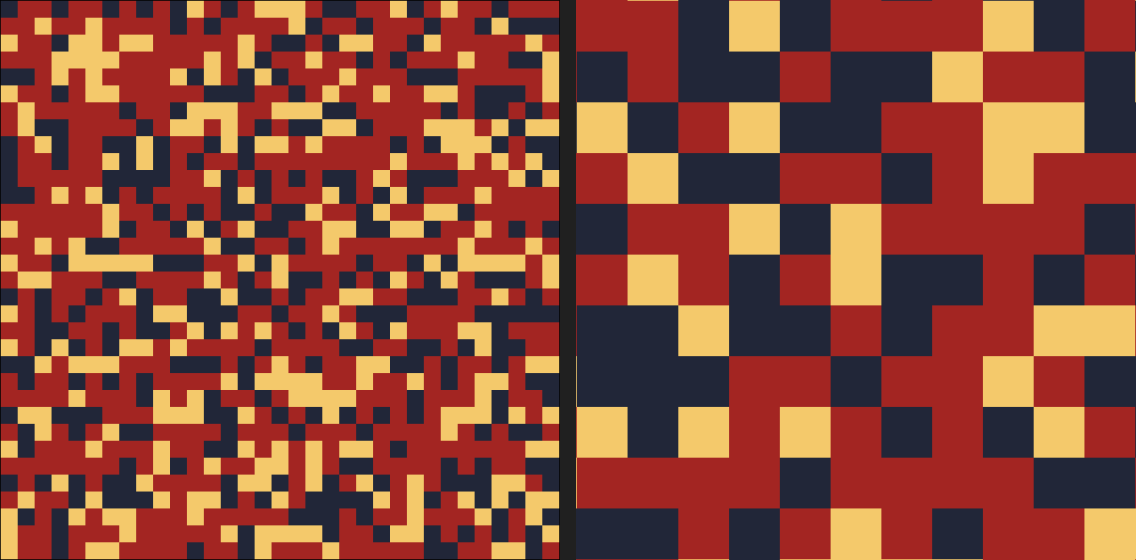
Left: the whole. Right: its middle third, enlarged.
This texture is drawn by a WebGL 1 fragment shader. Its source:

```glsl
precision highp float;
// Random mosaic of square tiles in red, navy and yellow inside a hairline dark frame.

uniform vec2 u_resolution;

const float TILES = 33.0;    // tiles along each side
const float FRAME = 0.0014;  // frame width, in canvas units

const vec3 RED = vec3(0.639, 0.145, 0.133);
const vec3 NAVY = vec3(0.130, 0.150, 0.220);
const vec3 YELLOW = vec3(0.957, 0.790, 0.420);
const vec3 FRAME_COLOR = vec3(0.01);

const float RED_SHARE = 0.495;
const float NAVY_SHARE = 0.26;

float hash(vec2 p) {
  vec3 q = fract(p.xyx * vec3(0.1031, 0.1030, 0.0973));
  q += dot(q, q.yzx + 33.33);
  return fract((q.x + q.y) * q.z);
}

// Each tile independently picks one of the three colours.
vec3 tileColor(vec2 tile) {
  float pick = hash(tile + 17.0);
  if (pick < RED_SHARE) return RED;
  return pick < RED_SHARE + NAVY_SHARE ? NAVY : YELLOW;
}

// Blends the four tiles around the nearest corner by their pixel coverage.
vec3 mosaic(vec2 grid, vec2 pixel) {
  vec2 corner = floor(grid + 0.5);
  vec2 cover = clamp((grid - corner) / pixel + 0.5, 0.0, 1.0);
  vec2 high = min(corner, TILES - 1.0);
  vec2 low = max(corner - 1.0, 0.0);
  vec3 bottom = mix(tileColor(low), tileColor(vec2(high.x, low.y)), cover.x);
  vec3 top = mix(tileColor(vec2(low.x, high.y)), tileColor(high), cover.x);
  return mix(bottom, top, cover.y);
}

// Pixel coverage of the area enclosed by the frame.
float insideFrame(vec2 uv, vec2 pixel, float width) {
  vec2 edge = min(uv, 1.0 - uv) - width;
  vec2 cover = clamp(edge / pixel + 0.5, 0.0, 1.0);
  return cover.x * cover.y;
}

void main() {
  vec2 uv = gl_FragCoord.xy / u_resolution;
  vec2 pixel = 1.0 / u_resolution;
  float scale = TILES / (1.0 - 2.0 * FRAME);

  vec3 color = mosaic((uv - FRAME) * scale, pixel * scale);
  color = mix(FRAME_COLOR, color, insideFrame(uv, pixel, FRAME));
  gl_FragColor = vec4(color, 1.0);
}
```
